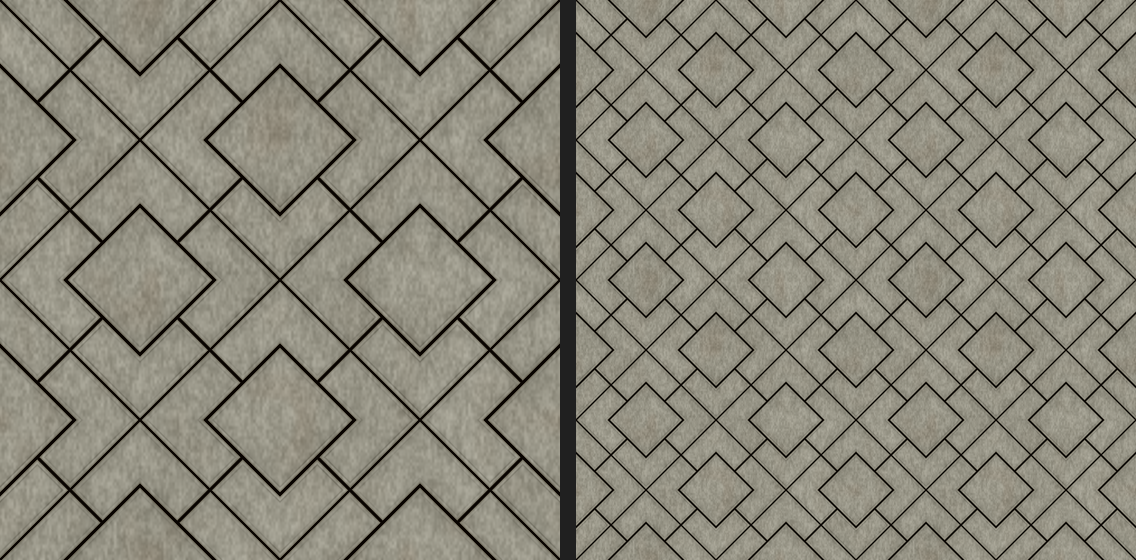
Left: one tile. Right: repeated 2 by 2.
This pattern is drawn by a WebGL 1 fragment shader. Its source:

```glsl
precision highp float;
uniform vec2 u_resolution;

float hash(vec2 p) {
  vec3 q = fract(vec3(p.xyx) * vec3(0.1031, 0.1030, 0.0973));
  q += dot(q, q.yzx + 33.33);
  return fract((q.x + q.y) * q.z);
}

// Value noise that wraps after "cells" lattice steps across the canvas
float wrappedNoise(vec2 p, vec2 cells) {
  vec2 g = p * cells;
  vec2 i = floor(g);
  vec2 f = fract(g);
  f = f * f * (3.0 - 2.0 * f);
  vec2 lo = mod(i, cells);
  vec2 hi = mod(i + 1.0, cells);
  return mix(mix(hash(lo), hash(vec2(hi.x, lo.y)), f.x),
             mix(hash(vec2(lo.x, hi.y)), hash(hi), f.x), f.y);
}

float ridge(float d, float center, float width) {
  float t = (d - center) / width;
  return exp(-t * t);
}

// Fibrous stone: vertical streaks, fine grain and broad blotches, around zero
float stoneGrain(vec2 p) {
  return 0.085 * (wrappedNoise(p, vec2(180.0, 80.0)) - 0.5)
       + 0.075 * (wrappedNoise(p + 0.37, vec2(250.0, 170.0)) - 0.5)
       + 0.035 * (wrappedNoise(p, vec2(60.0, 34.0)) - 0.5)
       + 0.035 * (wrappedNoise(p, vec2(14.0, 10.0)) - 0.5);
}

void main() {
  vec2 p = gl_FragCoord.xy / u_resolution;
  float pixel = 2.83 / min(u_resolution.x, u_resolution.y);

  // Diagonal cells, each holding a square and four L-shaped slabs
  vec2 diagonal = 2.0 * vec2(p.x + p.y, p.x - p.y);
  vec2 cell = floor(diagonal);
  vec2 q = fract(diagonal) - 0.5;
  vec2 a = abs(q);
  float reach = max(a.x, a.y);
  float inSquare = 1.0 - step(0.266, reach);

  // Distances to the three kinds of joint
  float border = 0.5 - reach;
  float outline = abs(reach - 0.266);
  float spoke = mix(min(a.x, a.y), 1.0, inSquare);
  float d = min(border, min(outline, spoke));
  float jointEdge = min(border - 0.0055, min(outline, spoke) - 0.0075);

  // Slab tone, with a slight shift from slab to slab
  vec2 cellId = mod(vec2(cell.x + cell.y, cell.x - cell.y), 4.0);
  vec2 quadrant = mix(step(0.0, q), vec2(2.0), inSquare);
  float tone = 0.016 * (hash(cellId * 7.0 + quadrant * 31.0 + 5.0) - 0.5);
  vec3 color = vec3(0.612, 0.602, 0.546) + tone + stoneGrain(p);

  // Brownish stains, strongest in the heart of the squares
  float stain = smoothstep(0.45, 0.9, wrappedNoise(p, vec2(22.0, 16.0)));
  float heart = inSquare * exp(-24.0 * dot(q, q));
  color -= vec3(0.02, 0.032, 0.036) * stain * (0.35 + heart);
  color -= 0.012 * inSquare;

  // Worn bevel: a light and a dark hairline, clearer on the lower sides
  float lowerSide = smoothstep(-0.1, 0.1, q.y - q.x);
  float wear = smoothstep(0.15, 0.75, wrappedNoise(p + 0.61, vec2(18.0)));
  float bevel = mix(0.45, 1.0, lowerSide) * mix(0.4, 1.0, wear);
  color += bevel * (0.045 * ridge(d, 0.019, 0.0045)
                  - 0.105 * ridge(d, 0.027, 0.0040));

  // Shading toward the joints, then the dark joints themselves
  color *= 1.0 - 0.13 * exp(-d / 0.035);
  float shoulder = exp(-max(jointEdge, 0.0) / 0.004);
  color = mix(color, vec3(0.30, 0.27, 0.18), 0.65 * shoulder);
  float joint = 1.0 - smoothstep(-0.5 * pixel, 0.5 * pixel, jointEdge);
  color = mix(color, vec3(0.03, 0.01, 0.0), joint);

  gl_FragColor = vec4(color, 1.0);
}
```
